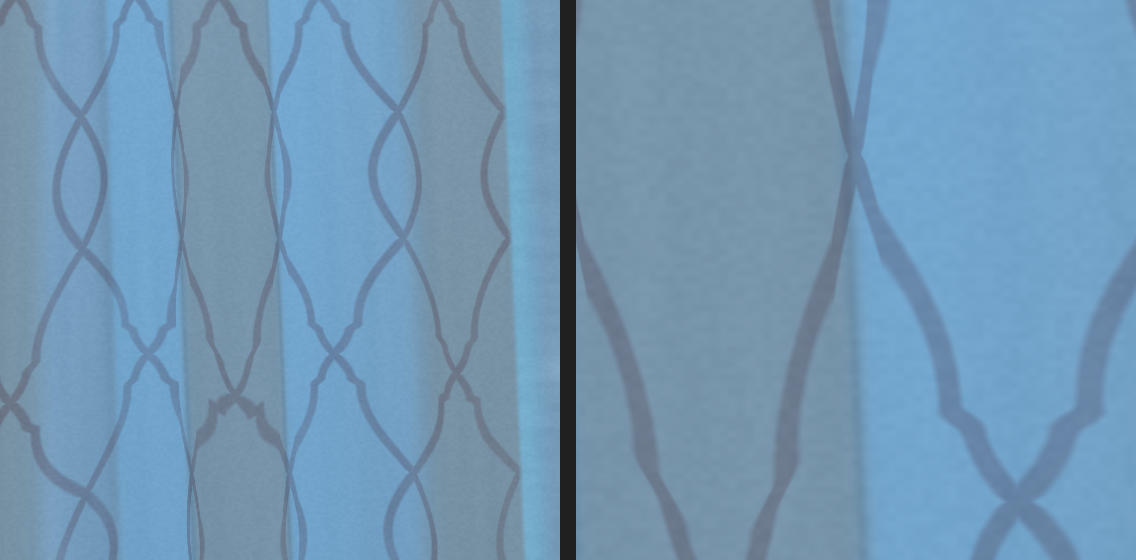
Left, the full canvas; right, a detail of the centre.
Give the GLSL for this pattern, as a three.js fragment shader.

```glsl
// Draws a pleated blue curtain with a taupe ogee trellis, squeezed by its folds.
varying vec2 vUv;

const float HALF_PI = 1.5707963;
const float CELL_WIDTH = 0.25;       // unfolded trellis column
const float HALF_PERIOD = 0.33;      // crossing row to lens centre
const float LINE_HALF_WIDTH = 0.0076;
const float EDGE_SOFTNESS = 0.0032;
const float CURTAIN_EDGE = 0.921;

float hash(vec2 p) {
  p = fract(p * vec2(0.1031, 0.1137));
  p += dot(p, p.yx + 33.33);
  return fract((p.x + p.y) * p.x * 7.31);
}

float noise(vec2 p) {
  vec2 i = floor(p);
  vec2 f = fract(p);
  f = f * f * (3.0 - 2.0 * f);
  return mix(mix(hash(i), hash(i + vec2(1.0, 0.0)), f.x),
             mix(hash(i + vec2(0.0, 1.0)), hash(i + vec2(1.0, 1.0)), f.x), f.y);
}

float ramp(float x, float a, float b) {
  return clamp((x - a) / (b - a), 0.0, 1.0);
}

float bump(float x, float centre, float width) {
  float d = (x - centre) / width;
  return exp(-d * d);
}

// Folds lean slightly to the right on their way down.
float straighten(float x, float drop) {
  return x - mix(-0.015, 0.043, smoothstep(0.0, 0.3, x)) * (drop - 0.63);
}

// Fabric column coordinate: steep ramps are the squeezed folds.
float fabricColumn(float x) {
  float u = -0.5 + ramp(x, -0.11, 0.15);
  u += 0.5 * ramp(x, 0.15, 0.264) + 0.2 * ramp(x, 0.264, 0.316);
  u += 0.5 * ramp(x, 0.316, 0.345) + 0.3 * ramp(x, 0.345, 0.417);
  u += 0.3 * ramp(x, 0.417, 0.492) + 0.36 * ramp(x, 0.492, 0.521);
  u += 0.34 * ramp(x, 0.521, 0.596) + 0.5 * ramp(x, 0.596, 0.73);
  return u + 0.5 * ramp(x, 0.73, 0.8125) + 0.5 * ramp(x, 0.8125, 0.918);
}

// Height of one repeat, longer where the cloth bulges.
float repeatHeight(float x) {
  return 0.642 + 0.09 * (1.0 - smoothstep(0.0, 0.25, x))
       + 0.075 * bump(x, 0.42, 0.05) + 0.035 * bump(x, 0.82, 0.06);
}

// Half width of the ogee: t = 0 at a crossing row, 1 at the lens centre.
float ogee(float t) {
  if (t < 0.18) {
    float s = 1.0 - max(t, 0.0) / 0.18;
    return 0.38 + 0.12 * s * s - 0.05 * smoothstep(0.7, 1.0, 1.0 - s);
  }
  if (t < 0.65) return 0.33 * cos(HALF_PI * (t - 0.18) / 0.47);
  return 0.19 * sin(HALF_PI * (t - 0.65) / 0.35);
}

float trellis(float column, float row, float halfWidth) {
  float t = 2.0 * abs(row - floor(row + 0.5));
  float across = abs(fract(column) - 0.5);
  float slope = (ogee(t + 0.012) - ogee(t - 0.012)) / 0.024;
  float steepness = slope * CELL_WIDTH / HALF_PERIOD;
  float d = abs(across - ogee(t)) * CELL_WIDTH / sqrt(1.0 + steepness * steepness);
  return 1.0 - smoothstep(halfWidth - EDGE_SOFTNESS, halfWidth + EDGE_SOFTNESS, d);
}

// Alternating lit and shaded pleats.
vec3 pleats(float x, float drop) {
  vec3 grey = vec3(0.47, 0.575, 0.65);
  vec3 blue = vec3(0.457, 0.615, 0.745);
  vec3 bright = vec3(0.45, 0.65, 0.805);
  vec3 c = mix(grey, blue, smoothstep(0.02, 0.12, x));
  c = mix(c, bright, smoothstep(0.198, 0.212, x));
  c = mix(c, mix(grey, blue, 0.2), smoothstep(0.315, 0.345, x));
  c = mix(c, bright, smoothstep(0.492, 0.516, x));
  c = mix(c, blue, 0.5 * smoothstep(0.54, 0.72, x));
  c = mix(c, grey, smoothstep(0.71, 0.79, x));
  c *= 1.0 - 0.05 * bump(x, 0.196, 0.012) + 0.035 * bump(x, 0.09, 0.02);
  return c * (1.02 - 0.04 * drop);
}

// Plain cloth beside the curtain, with a bright rim and faint threads.
vec3 sidePanel(float x, float drop) {
  vec3 c = mix(vec3(0.455, 0.67, 0.79), vec3(0.46, 0.605, 0.725), smoothstep(0.935, 0.985, x));
  c += 0.025 * (noise(vec2(x * 12.0, drop * 70.0)) - 0.5);
  return c + 0.05 * bump(x, 1.0, 0.03) * bump(drop, 0.65, 0.04);
}

void main() {
  float drop = 1.0 - vUv.y;
  float x = straighten(vUv.x, drop);

  // Trellis, faded unevenly and thickened where folds compress it
  float folds = bump(x, 0.33, 0.016) + bump(x, 0.507, 0.016);
  float row = (drop + 0.01) / repeatHeight(x);
  float ink = trellis(fabricColumn(x), row, LINE_HALF_WIDTH * (1.0 + 0.6 * folds));
  ink *= 0.78 + 0.4 * noise(vUv * 9.0 + 3.0);

  vec3 curtain = pleats(x, drop);
  curtain *= 1.0 - 0.08 * (bump(x, 0.331, 0.005) + bump(x, 0.503, 0.004));
  curtain *= mix(vec3(1.0), vec3(0.9, 0.82, 0.83), ink);

  vec3 color = mix(curtain, sidePanel(x, drop),
                   smoothstep(CURTAIN_EDGE - 0.006, CURTAIN_EDGE + 0.006, x));

  // Soft vertical streaks and woven grain
  color += 0.018 * (noise(vec2(x * 45.0, drop * 2.0)) - 0.5);
  color += 0.022 * (noise(vUv * vec2(190.0, 240.0)) - 0.5);
  gl_FragColor = vec4(color, 1.0);
}
```
